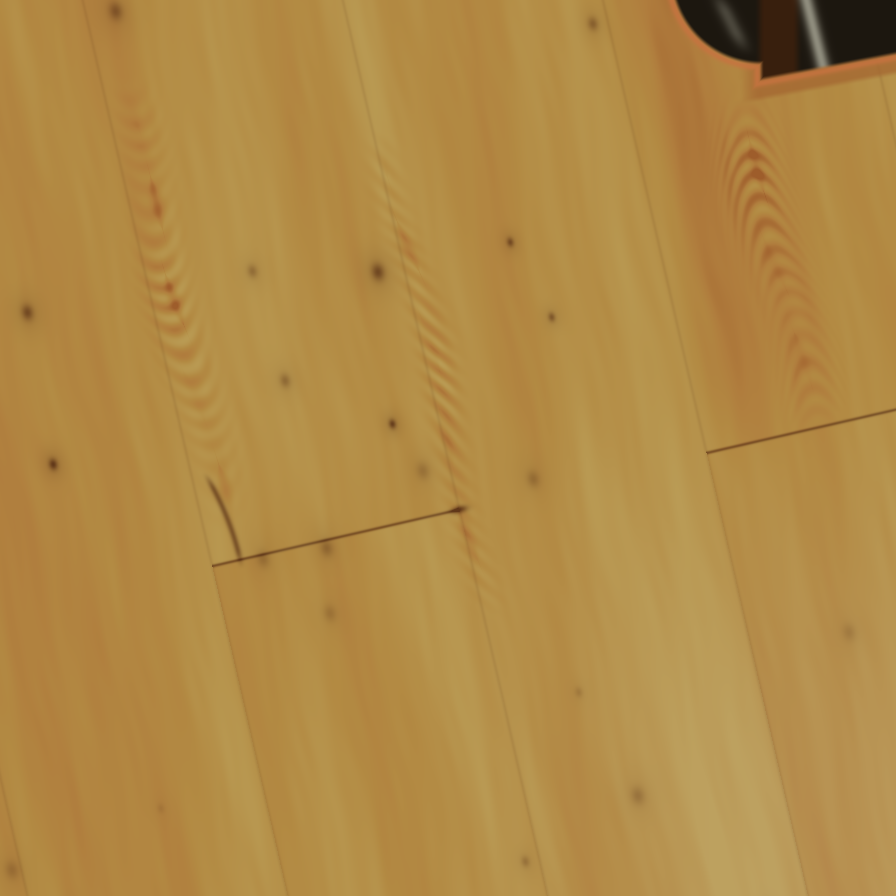
Give the GLSL for this texture, as a three.js fragment shader.

```glsl
// Tilted pine floorboards with a dark glossy object at the top right corner.
// Layered sines make the long grain, bent stripes the feathered figure,
// and cellular noise scatters the knots; distance functions cut the object.

#define TILT 0.225
#define PLANK_WIDTH 0.283
#define PLANK_START 0.03
#define JOINT_Y 0.306
#define GRAIN_GAIN 1.1
#define BASE_TONE 0.72
#define KNOT_CELL 0.13
#define KNOT_CHANCE 0.36
#define SOFT 0.003

varying vec2 vUv;

const vec3 PALE = vec3(0.72, 0.59, 0.31);
const vec3 HONEY = vec3(0.70, 0.54, 0.26);
const vec3 AMBER = vec3(0.69, 0.49, 0.24);
const vec3 RUST = vec3(0.64, 0.40, 0.19);
const vec3 BARK = vec3(0.34, 0.18, 0.08);
const vec3 GLOSS_DARK = vec3(0.11, 0.09, 0.06);

float hash(vec2 p) {
  return fract(sin(dot(p, vec2(127.1, 311.7))) * 4375.85);
}

float band(float x, float center, float width) {
  float d = (x - center) / width;
  return exp(-d * d);
}

float between(float x, float lo, float hi, float soft) {
  return smoothstep(lo - soft, lo + soft, x) * (1.0 - smoothstep(hi - soft, hi + soft, x));
}

// Tone scale: 0 pale, 1 honey, 2 amber, 3 rust
vec3 woodColor(float tone) {
  vec3 c = mix(PALE, HONEY, clamp(tone, -0.5, 1.0));
  c = mix(c, AMBER, clamp(tone - 1.0, 0.0, 1.0));
  return mix(c, RUST, clamp(tone - 2.0, 0.0, 1.4));
}

// Long streaks: sines across the board that drift and fade along it
float grain(vec2 q, float seed) {
  float sum = 0.0, freq = 13.0, amp = 0.5;
  for (int k = 0; k < 6; k++) {
    float i = float(k);
    float drift = 1.4 * sin(q.y * freq * 0.08 + i * 1.7 + seed) + sin(q.x * freq * 0.27 + i * 2.3);
    float fade = 0.6 + 0.4 * sin(q.y * freq * 0.17 - q.x * freq * 0.4 + i * 3.1 + seed);
    sum += amp * fade * sin(q.x * freq + drift + i * 2.4 + seed);
    freq *= 1.83;
    amp *= 0.75;
  }
  return sum;
}

// Feathered figure: bent stripes plus dark spindles along one grain line
float feather(vec2 q, float center, vec2 span, float width, float bend, float skew) {
  float x = q.x - center - 0.006 * sin(q.y * 17.0 + center * 20.0);
  float phase = q.y - bend * x * x + skew * x + 0.004 * sin(q.y * 41.0);
  float mask = band(x, 0.0, width) * between(q.y, span.x, span.y, 0.05);
  float stripes = sin(phase * 235.0) * (0.65 + 0.35 * sin(q.y * 19.0 + center * 9.0));
  float cell = floor(q.y / 0.11);
  float rnd = hash(vec2(cell, center * 10.0));
  float along = (fract(q.y / 0.11) - 0.5) / 0.27;
  float girth = 0.006 * max(1.0 - along * along, 0.0) + 0.0005;
  float spindle = band(x, (rnd - 0.5) * 0.014 - along * 0.003, girth) * exp(-along * along);
  return mask * (1.25 * stripes + 0.35) + spindle * rnd * 2.0 * between(q.y, span.x, span.y, 0.05);
}

// Sparse small knots, one at most per cell
float knots(vec2 q) {
  float ink = 0.0;
  for (int j = -1; j <= 1; j++)
    for (int i = -1; i <= 1; i++) {
      vec2 cell = floor(q / KNOT_CELL) + vec2(float(i), float(j));
      vec2 spot = (cell + 0.15 + 0.7 * vec2(hash(cell), hash(cell + 17.0))) * KNOT_CELL;
      float size = mix(0.004, 0.009, hash(cell + 5.0));
      vec2 d = (q - spot) / (size * vec2(0.85, 1.15));
      float core = exp(-dot(d, d)) + 0.22 * exp(-dot(d, d) * 0.12);
      ink += step(hash(cell + 31.0), KNOT_CHANCE) * core * mix(0.3, 0.75, hash(cell + 9.0));
    }
  return min(ink, 1.0);
}

// Signed distance to the object: a round corner joined to a sloped slab
float objectDistance(vec2 p) {
  float corner = max(length(p - vec2(0.85, 1.03)) - 0.1, p.x - 0.86);
  float slab = max(0.914 + 0.19 * (p.x - 0.86) - p.y, 0.85 - p.x);
  return min(corner, slab);
}

vec3 objectColor(vec2 p) {
  vec3 c = mix(GLOSS_DARK, vec3(0.22, 0.12, 0.05), between(p.x, 0.848, 0.89, 0.006));
  float glint = band(p.x, 0.9 + (1.0 - p.y) * 0.25, 0.008);
  float sheen = band(p.x + 0.5 * p.y, 1.303, 0.009) * between(p.y, 0.95, 1.0, 0.015);
  return c + vec3(0.45, 0.46, 0.43) * (glint + 0.4 * sheen);
}

void main() {
  // Board frame: x across the boards, y along the grain
  float c = cos(TILT), s = sin(TILT);
  vec2 q = vec2(c * vUv.x + s * vUv.y, c * vUv.y - s * vUv.x);
  float board = (q.x - PLANK_START) / PLANK_WIDTH;
  float jointed = mod(floor(board), 2.0);
  float below = jointed * (1.0 - smoothstep(-SOFT, SOFT, q.y - JOINT_Y));

  // Broad tone changes over the floor
  float upper = smoothstep(0.25, 0.42, q.y);
  float tone = BASE_TONE + 0.15 * below;
  tone += 0.85 * (1.0 - smoothstep(0.0, 0.3, vUv.x)) * mix(0.6, 1.0, vUv.y);
  tone += upper * (0.95 * band(q.x, 0.93, 0.05) + 0.6 * band(q.x, 0.71, 0.05) - 0.3 * band(q.x, 0.46, 0.1));
  float shine = smoothstep(0.4, 1.0, vUv.x) * (1.0 - smoothstep(0.1, 0.6, vUv.y));
  tone += GRAIN_GAIN * grain(q, below * 2.6) - 0.3 * shine;

  // Figure lines beside the seams
  tone += feather(q, 0.338, vec2(0.38, 0.82), 0.02, 28.0, 0.0);
  tone += feather(q, 0.604, vec2(0.22, 0.70), 0.016, 0.0, 1.3);
  tone += feather(q, 1.005, vec2(0.34, 0.66), 0.024, -45.0, 0.0);
  vec3 color = woodColor(tone) + vec3(0.015, 0.02, 0.05) * shine;

  // Knots, end joints, and the crack running into a joint
  float ink = knots(q) * mix(0.35, 1.0, upper);
  float seamDist = abs(fract(board + 0.5) - 0.5) * PLANK_WIDTH;
  ink += 0.6 * jointed * band(q.y, JOINT_Y, 0.0018);
  ink += 0.8 * band(q.y, JOINT_Y, 0.004) * band(q.x, PLANK_START + 2.0 * PLANK_WIDTH, 0.009);
  ink += 0.1 * band(seamDist, 0.0, 0.002);
  float crackX = 0.345 - 1.6 * (q.y - JOINT_Y) * (q.y - JOINT_Y);
  ink += 0.6 * band(q.x, crackX, 0.0035) * between(q.y, JOINT_Y, 0.40, 0.012);
  color = mix(color, BARK, clamp(ink, 0.0, 0.9));

  // Object with a warm reflection and a thin bright rim
  float d = objectDistance(vUv);
  float slabSide = smoothstep(0.82, 0.85, vUv.x);
  color = mix(color, RUST, 0.75 * slabSide * (1.0 - smoothstep(0.018, 0.026, d)));
  color = mix(color, vec3(0.78, 0.45, 0.25), 0.8 * band(d, 0.005, 0.004));
  color = mix(objectColor(vUv), color, smoothstep(-SOFT, SOFT, d));
  gl_FragColor = vec4(color, 1.0);
}
```
